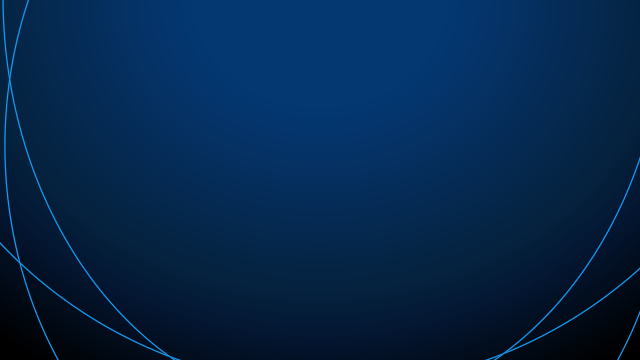
Write a Shadertoy shader that draws this background.

```glsl
// A deep blue glow hangs from the top edge and fades to black corners,
// crossed by three thin bright elliptical arcs.
// The glow blends colour stops by elliptical radius; arcs use a distance estimate.

const vec3 GLOW_BLUE  = vec3(0.010, 0.218, 0.440);
const vec3 ROYAL_BLUE = vec3(0.018, 0.205, 0.422);
const vec3 TEAL_NAVY  = vec3(0.018, 0.130, 0.238);
const vec3 DARK_NAVY  = vec3(0.014, 0.088, 0.198);
const vec3 LINE_BLUE  = vec3(0.075, 0.600, 0.930);

const float GLOW_STRETCH = 1.18;
const float LINE_HALF_WIDTH = 0.0018;

// Linear progress of x from a to b, limited to 0..1
float ramp(float a, float b, float x) {
    return clamp((x - a) / (b - a), 0.0, 1.0);
}

// Background colour at a given distance from the glow centre
vec3 glowColor(float radius) {
    vec3 color = mix(GLOW_BLUE, ROYAL_BLUE, ramp(0.30, 0.38, radius));
    color = mix(color, TEAL_NAVY, ramp(0.38, 0.82, radius));
    color = mix(color, DARK_NAVY, ramp(0.82, 0.93, radius));
    return mix(color, vec3(0.0), ramp(0.93, 1.20, radius));
}

// First-order distance from p to the outline of an ellipse
float ellipseDistance(vec2 p, vec2 center, vec2 radii) {
    vec2 q = (p - center) / radii;
    float len = max(length(q), 1e-4);
    vec2 gradient = q / (radii * len);
    return abs(len - 1.0) / max(length(gradient), 1e-4);
}

// Antialiased coverage of a thin line
float lineMask(float dist, float halfWidth, float pixel) {
    return clamp(0.5 + (halfWidth - dist) / pixel, 0.0, 1.0);
}

void mainImage(out vec4 fragColor, in vec2 fragCoord) {
    // Canvas heights, with x measured from the vertical midline
    float pixel = 1.0 / iResolution.y;
    vec2 p = vec2(fragCoord.x - 0.5 * iResolution.x, fragCoord.y) * pixel;

    // Radial glow centred on the top edge
    vec2 fromGlow = (p - vec2(0.0, 1.0)) / vec2(GLOW_STRETCH, 1.0);
    vec3 color = glowColor(length(fromGlow));

    // Arcs: centre in xy, radii in zw
    vec4 arcs[3] = vec4[3](
        vec4(0.0405, 1.009, 0.921, 1.152),
        vec4(0.0498, 0.595, 0.925, 1.097),
        vec4(0.0359, 1.197, 1.271, 1.271));
    float lines = 0.0;
    for (int i = 0; i < 3; i++) {
        float dist = ellipseDistance(p, arcs[i].xy, arcs[i].zw);
        lines = max(lines, lineMask(dist, LINE_HALF_WIDTH, pixel));
    }
    color = mix(color, LINE_BLUE, lines);

    fragColor = vec4(color, 1.0);
}
```
